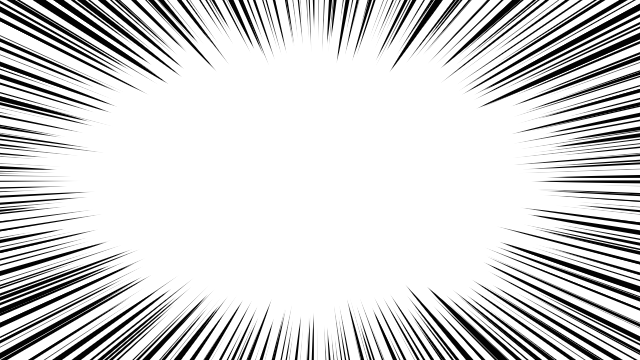
A Shadertoy shader for this background:

```glsl
const float TAU = 6.2831853;
const vec3 PAPER = vec3(1.0);
const vec3 INK = vec3(0.012);

float hash(vec2 seed) {
    vec3 q = fract(vec3(seed.xyx) * vec3(0.1031, 0.1030, 0.0973));
    q += dot(q, q.yzx + 33.33);
    return fract((q.x + q.y) * q.z);
}

vec2 latticeGradient(vec2 cell) {
    float angle = TAU * hash(cell + 71.0);
    return vec2(cos(angle), sin(angle));
}

float gradientNoise(vec2 p) {
    vec2 cell = floor(p), f = fract(p);
    vec2 blend = f * f * f * (f * (f * 6.0 - 15.0) + 10.0);
    vec2 right = vec2(1.0, 0.0), up = vec2(0.0, 1.0);
    float low = mix(dot(latticeGradient(cell), f),
                    dot(latticeGradient(cell + right), f - right), blend.x);
    float high = mix(dot(latticeGradient(cell + up), f - up),
                     dot(latticeGradient(cell + 1.0), f - 1.0), blend.x);
    return mix(low, high, blend.y);
}

// Distance from the focus to the rim of the clear oval
float ovalRadius(vec2 dir, float leftReach, float rightReach, float height) {
    float reach = dir.x < 0.0 ? leftReach : rightReach;
    return 1.0 / length(dir / vec2(reach, height));
}

// Coverage of one spike that thickens away from its tip
float spike(vec2 p, vec2 dir, float tip, float maxHalfWidth, float pixel) {
    float along = max(dot(p, dir) - tip, 0.0);
    float halfWidth = maxHalfWidth * (1.0 - exp(-6.0 * along));
    float across = abs(p.x * dir.y - p.y * dir.x);
    float edge = clamp((halfWidth - across) / pixel + 0.5, 0.0, 1.0);
    return edge * min(1.0, 2.0 * halfWidth / pixel);
}

// A ring of jittered spikes, packed closer at the sides
float spikeRing(vec2 p, float count, float stretch, float thickness,
                float spread, float seed, float pixel) {
    float turn = atan(p.y * stretch, p.x) / TAU;
    float home = floor(turn * count);
    float clear = 1.0;
    for (int i = -1; i <= 1; i++) {
        float id = mod(home + float(i), count);
        vec4 rnd = vec4(hash(vec2(id, seed)), hash(vec2(id, seed + 11.0)),
                        hash(vec2(id, seed + 23.0)), hash(vec2(id, seed + 37.0)));
        float angle = TAU * (id + 0.5 + 0.7 * (rnd.x - 0.5)) / count;
        vec2 dir = normalize(vec2(stretch * cos(angle), sin(angle)));

        // Heavier bundles near the diagonals
        float bundle = gradientNoise(dir * 5.0 + seed);
        float weight = 0.75 + 0.5 * bundle + 0.9 * abs(dir.x * dir.y);
        float tip = ovalRadius(dir, 0.62, 0.55, 0.325);
        tip *= 1.0 + spread * rnd.y * (0.6 + 0.4 * rnd.w) - 0.1 * bundle;
        float halfWidth = thickness * weight * mix(0.35, 1.5, rnd.z);
        clear *= 1.0 - spike(p, dir, tip, halfWidth, pixel);
    }
    return 1.0 - clear;
}

void mainImage(out vec4 fragColor, in vec2 fragCoord) {
    float pixel = 1.0 / iResolution.y;
    vec2 focus = vec2(-0.01, 0.0);
    vec2 p = (fragCoord - 0.5 * iResolution.xy) * pixel - focus;

    // Bold spikes, then finer strokes between them
    float bold = spikeRing(p, 150.0, 1.4, 0.0058, 0.38, 3.0, pixel);
    float fine = spikeRing(p, 190.0, 1.4, 0.0027, 0.50, 59.0, pixel);
    float ink = 1.0 - (1.0 - bold) * (1.0 - fine);
    fragColor = vec4(mix(PAPER, INK, ink), 1.0);
}
```
